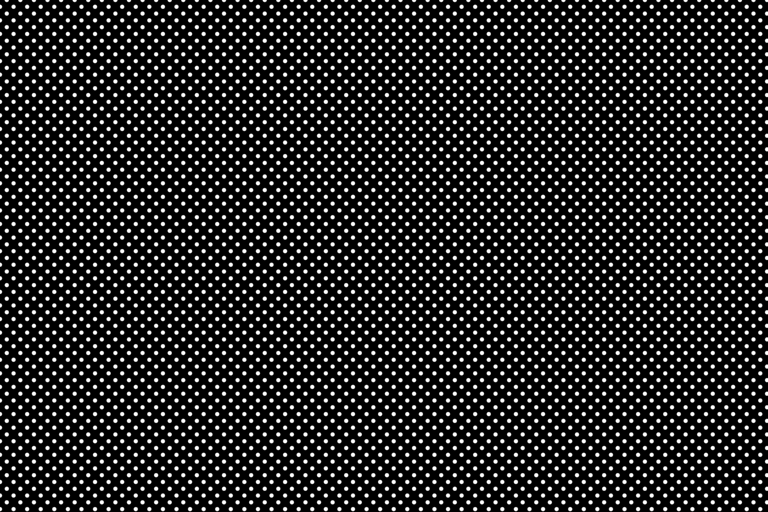
Give the GLSL for this pattern, as a Shadertoy shader.

```glsl
const float DOTS_PER_WIDTH = 80.0;   // diagonal lattice steps in one canvas width
const float DOT_RADIUS     = 0.216;  // in lattice steps
const float EDGE_SOFTNESS  = 0.83;   // half width of the soft edge, in pixels
const vec3  GROUND_COLOR   = vec3(0.0);
const vec3  DOT_COLOR      = vec3(1.0);

// Turns the plane by 45 degrees
vec2 rotateDiagonal(vec2 p) {
    return vec2(p.x - p.y, p.x + p.y) * inversesqrt(2.0);
}

// Signed distance to the nearest dot of a unit lattice
float dotLattice(vec2 p) {
    return length(fract(p) - 0.5) - DOT_RADIUS;
}

void mainImage(out vec4 fragColor, in vec2 fragCoord) {
    // Lattice anchored at the top left corner
    vec2 fromTop = vec2(fragCoord.x, iResolution.y - fragCoord.y);
    float stepsPerPixel = DOTS_PER_WIDTH / iResolution.x;
    vec2 p = rotateDiagonal(fromTop * stepsPerPixel);

    // Soft-edged dots
    float edge = EDGE_SOFTNESS * stepsPerPixel;
    float coverage = 1.0 - smoothstep(-edge, edge, dotLattice(p));

    fragColor = vec4(mix(GROUND_COLOR, DOT_COLOR, coverage), 1.0);
}
```
